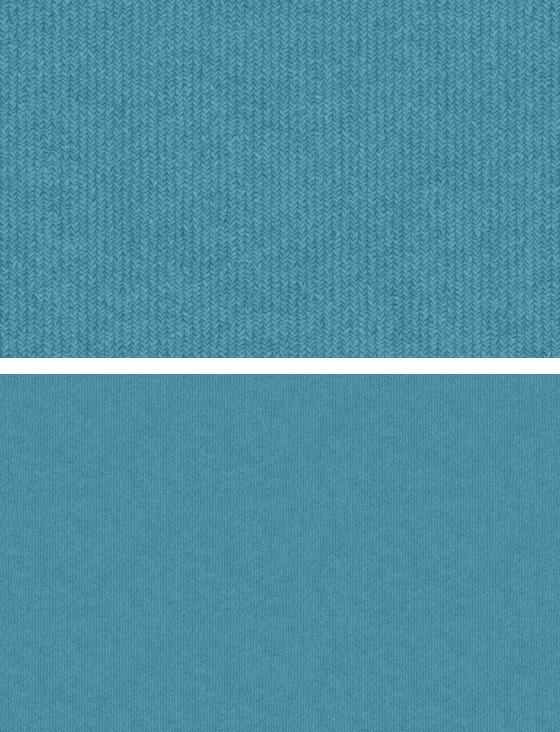
Top: one tile. Bottom: repeated 3 by 3.
This texture is drawn by a Shadertoy shader. Its source:

```glsl
// Seamless teal knit: narrow wales of plump, interlocking slanted stitches.

const vec2 STITCHES = vec2(64.0, 70.0);   // wales across, stitches down
const vec3 GAP_BLUE = vec3(0.20, 0.44, 0.52);
const vec3 WOOL_BLUE = vec3(0.40, 0.645, 0.725);
const float SLANT = 0.72;                 // rise of a leg, in stitch heights
const float OVERLAP = 0.34;               // reach past the centre, in leg widths
const int SAMPLES = 3;                    // antialiasing samples per axis

float hash(vec2 p) {
    return fract(sin(dot(p, vec2(127.1, 311.7))) * 43758.5453);
}

// Value noise that wraps after a whole number of cells
float wrappedNoise(vec2 p, vec2 period) {
    vec2 cell = floor(p);
    vec2 f = fract(p);
    f = f * f * (3.0 - 2.0 * f);
    vec2 a = mod(cell, period);
    vec2 b = mod(cell + 1.0, period);
    float low = mix(hash(a), hash(vec2(b.x, a.y)), f.x);
    float high = mix(hash(vec2(a.x, b.y)), hash(b), f.x);
    return mix(low, high, f.y);
}

// Uneven yarn tension bends the wales and rows
vec2 bendGrid(vec2 uv, vec2 count) {
    vec2 cells = vec2(80.0, 56.0);
    float sideways = wrappedNoise(uv * cells, cells) - 0.5;
    float upward = wrappedNoise(uv * cells + vec2(19.0, 7.0), cells) - 0.5;
    return uv * count + vec2(0.24, 0.8) * vec2(sideways, upward);
}

// Plump strand profile, narrowing into shadow at both ends
float strandHeight(float along, float across) {
    float rim = 1.0 - abs(2.0 * across - 1.0);
    float ends = smoothstep(0.0, 0.35, along) * smoothstep(0.0, 0.22, 1.0 - along);
    return smoothstep(0.0, 0.65, rim) * mix(0.3, 1.0, ends);
}

// Height and brightness of one leg of a wale; direction is -1 left, 1 right
vec2 legSurface(vec2 grid, float direction, vec2 count) {
    float wale = mod(floor(grid.x), count.x);
    float outward = 2.0 * direction * (fract(grid.x) - 0.5);
    float along = (outward + OVERLAP) / (1.0 + OVERLAP);
    float phase = 0.25 * direction + 0.6 * hash(vec2(wale, 5.0));
    float row = grid.y - SLANT * outward + phase;
    float across = fract(row);

    vec2 stitch = vec2(wale, mod(floor(row), count.y));
    float shade = 0.32 * (hash(stitch + 91.0 * direction) - 0.5);
    float height = strandHeight(clamp(along, 0.0, 1.0), across);
    height *= step(0.0, along);

    // Short fibres follow the slant of the leg
    vec2 fibreCells = vec2(5.0, 5.0);
    float fibre = wrappedNoise(vec2(grid.x, row) * fibreCells, count * fibreCells);
    float tone = 0.78 * height + 0.24 * (across - 0.5) + shade + 0.42 * (fibre - 0.5);
    return vec2(height, tone);
}

// Brightness of the knit, from gap to lit wool
float knitTone(vec2 uv, vec2 count) {
    vec2 grid = bendGrid(uv, count);
    vec2 left = legSurface(grid, -1.0, count);
    vec2 right = legSurface(grid, 1.0, count);
    float upper = left.x > right.x ? left.y : right.y;

    // Broad patches fade the cloth a little
    vec2 patchCells = vec2(18.0, 12.0);
    float fade = wrappedNoise(uv * patchCells, patchCells);
    return 0.04 + upper + 0.08 * (fade - 0.5);
}

void mainImage(out vec4 fragColor, in vec2 fragCoord) {
    float tone = 0.0;
    for (int j = 0; j < SAMPLES; j++) {
        for (int i = 0; i < SAMPLES; i++) {
            vec2 jitter = (vec2(i, j) + 0.5) / float(SAMPLES) - 0.5;
            tone += knitTone((fragCoord + jitter) / iResolution.xy, STITCHES);
        }
    }
    tone /= float(SAMPLES * SAMPLES);
    fragColor = vec4(mix(GAP_BLUE, WOOL_BLUE, tone), 1.0);
}
```
